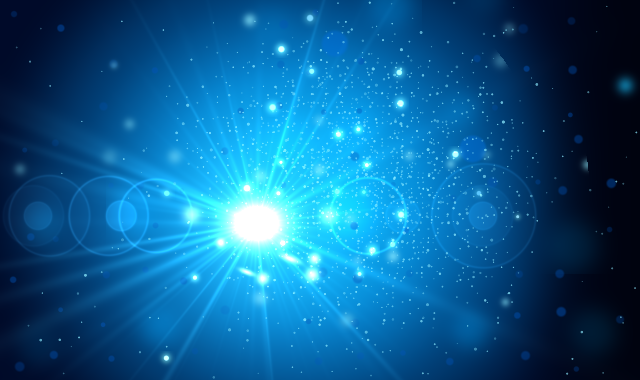
Reproduce this background procedurally as a Shadertoy shader.

```glsl
// A cyan starburst on a navy field, with drifting sparkles and lens circles.
// A tinted radial field is lit by looped beams; hashed grid layers scatter
// the dust, stars and soft bokeh. Lengths are in units of canvas height.

float hash(vec2 p) {
    return fract(sin(dot(p, vec2(127.1, 311.7))) * 43758.5453);
}

float glow(vec2 p, vec2 center, float radius) {
    vec2 v = (p - center) / radius;
    return exp(-dot(v, v));
}

// Wedge of light leaving the origin and fading along its length
float beam(vec2 q, float angle, float spread, float reach) {
    vec2 dir = vec2(cos(angle), sin(angle));
    float along = dot(q, dir);
    float across = q.x * dir.y - q.y * dir.x;
    float width = 0.002 + spread * max(along, 0.0);
    return exp(-across * across / (width * width)) * exp(-max(along, 0.0) / reach)
         * smoothstep(0.0, 0.04, along);
}

// Share of grid cells that hold a sparkle, densest right of the burst
float dustDensity(vec2 p) {
    vec2 v = (p - vec2(0.94, 0.53)) / vec2(0.35, 0.32);
    return exp(-dot(v, v) * 1.2);
}

// One jittered dot per cell; x is its crisp disc, y its halo
vec2 dots(vec2 p, float cells, float radius, float share, float seed) {
    vec2 id = floor(p * cells);
    vec2 jitter = vec2(hash(id + seed), hash(id + seed + 17.3));
    float size = radius * (0.6 + 0.7 * hash(id + seed + 5.7));
    float dist = length(p - (id + 0.25 + 0.5 * jitter) / cells);
    float lit = step(hash(id + seed + 31.9), share) * (0.35 + 0.65 * hash(id + seed + 8.1));
    float edge = max(size * 0.6, 1.0 / iResolution.y);
    float halo = exp(-dist * dist / (size * size * 5.0)) * smoothstep(0.5, 0.1, dist * cells);
    return lit * vec2(1.0 - smoothstep(size - edge * 0.5, size + edge * 0.5, dist), halo);
}

// Faint lens circle on the flare axis: thin rim plus a light fill
float lensCircle(vec2 p, float x, float radius, float rim, float fill) {
    float dist = length(p - vec2(x, 0.432)) - radius;
    float px = 1.0 / iResolution.y;
    return rim * exp(-pow(dist / (0.0015 + px * 0.6), 2.0))
         + fill * (1.0 - smoothstep(-px, px, dist));
}

void mainImage(out vec4 fragColor, in vec2 fragCoord) {
    vec2 p = fragCoord / iResolution.y;
    vec2 q = p - vec2(0.676, 0.412);
    vec3 ice = vec3(0.55, 0.92, 1.0);

    // Radial field from cyan to navy, nearly black on the right
    float d = length((p - vec2(0.78, 0.48)) * vec2(0.95, 1.0));
    vec3 col = mix(vec3(0.03, 0.69, 0.97), vec3(0.01, 0.50, 0.80), smoothstep(0.10, 0.40, d));
    col = mix(col, vec3(0.0, 0.27, 0.50), smoothstep(0.30, 0.57, d));
    col = mix(col, vec3(0.0, 0.04, 0.16), smoothstep(0.48, 0.82, d));
    col = mix(col, vec3(0.0, 0.01, 0.06), smoothstep(1.30, 1.68, p.x));

    // Out-of-focus patches and flat blue bokeh
    vec2 haze = dots(p, 3.6, 0.032, 0.45, 3.0);
    col += vec3(0.0, 0.13, 0.17) * haze.y;
    vec2 blueDots = dots(p, 9.0, 0.010, 0.50, 41.0);
    col = mix(col, vec3(0.0, 0.32, 0.72), 0.5 * blueDots.x);
    float discs = smoothstep(0.040, 0.030, length(p - vec2(1.244, 0.608)))
                + smoothstep(0.040, 0.028, length(p - vec2(0.881, 0.885)));
    col = mix(col, vec3(0.0, 0.43, 0.86), 0.5 * discs);
    col += vec3(0.05, 0.40, 0.50) * glow(p, vec2(1.646, 0.775), 0.022);

    // Fine rays all around, then the broad streaks
    float rays = 0.0;
    for (int i = 0; i < 64; i++) {
        float n = float(i);
        float a = hash(vec2(n, 2.0));
        float b = hash(vec2(n, 9.0));
        rays += (0.25 + 0.5 * b) * beam(q, 6.2832 * (n + a) / 64.0,
                                       0.004 + 0.025 * a * a, 0.08 + 0.25 * b * b);
    }
    rays += 0.65 * beam(q, -2.706, 0.035, 0.36);
    rays += 0.55 * beam(q, 2.682, 0.045, 0.34);
    rays += 0.40 * beam(q, 2.927, 0.040, 0.32);
    rays += 0.35 * beam(q, -0.410, 0.030, 0.35);
    rays += 0.40 * beam(q, 0.500, 0.035, 0.25);
    col += vec3(0.16, 0.42, 0.46) * rays;

    // Lens circles strung along a horizontal axis
    float lens = lensCircle(p, 0.130, 0.106, 0.10, 0.035)
               + lensCircle(p, 0.100, 0.037, 0.04, 0.11)
               + lensCircle(p, 0.088, 0.080, 0.03, 0.04)
               + lensCircle(p, 0.286, 0.104, 0.16, 0.05)
               + lensCircle(p, 0.319, 0.040, 0.08, 0.16)
               + lensCircle(p, 0.410, 0.096, 0.22, 0.0)
               + lensCircle(p, 0.969, 0.100, 0.28, 0.0)
               + lensCircle(p, 1.060, 0.045, 0.05, 0.05)
               + lensCircle(p, 1.273, 0.137, 0.10, 0.03)
               + lensCircle(p, 1.270, 0.080, 0.03, 0.04)
               + lensCircle(p, 1.271, 0.037, 0.04, 0.11);
    col += vec3(0.25, 0.65, 0.85) * lens;

    // Dust in three grids, bright stars, and sparse soft flakes
    for (int i = 0; i < 3; i++) {
        float n = float(i);
        float cells = 42.0 + 17.0 * n;
        vec2 cellMid = (floor(p * cells) + 0.5) / cells;
        vec2 dust = dots(p, cells, 0.0032 - 0.0006 * n, 0.6 * dustDensity(cellMid), 60.0 + n * 13.0);
        col = mix(col, ice, 0.75 * dust.x);
    }
    vec2 starMid = (floor(p * 13.0) + 0.5) / 13.0;
    vec2 stars = dots(p, 13.0, 0.0065, 0.5 * dustDensity(starMid), 23.0);
    col += vec3(0.35, 0.45, 0.30) * stars.y + stars.x * 0.6;
    vec2 flakes = dots(p, 8.0, 0.0075, 0.32 * smoothstep(0.85, 0.35, d), 77.0);
    col = mix(col, ice, 0.65 * flakes.y);

    // Side flares and drops of light below the burst
    float drops = glow(p, vec2(0.692, 0.267), 0.014) + glow(p, vec2(0.822, 0.277), 0.016)
                + glow(p, vec2(0.828, 0.319), 0.013) + glow(p, vec2(0.581, 0.361), 0.011);
    vec2 slant = mat2(0.93, 0.36, -0.36, 0.93) * vec2(1.0, 0.0);
    vec2 s = p - vec2(0.764, 0.319);
    vec2 t = p - vec2(0.650, 0.284);
    vec2 down = vec2(slant.x, -slant.y);
    vec2 side = vec2(slant.y, slant.x);
    drops += glow(vec2(dot(s, down), dot(s, side) * 3.0), vec2(0.0), 0.024);
    drops += glow(vec2(dot(t, down), dot(t, side) * 3.0), vec2(0.0), 0.018);
    drops += 0.6 * (glow(p, vec2(0.504, 0.434), 0.022) + glow(p, vec2(0.866, 0.432), 0.022));
    col += vec3(0.9, 0.7, 0.5) * drops;

    // White core and its cyan bloom
    col += vec3(0.30, 0.38, 0.32) * exp(-length(q) * 8.0);
    col += vec3(1.6, 1.2, 0.9) * glow(q * vec2(0.75, 1.0), vec2(0.0), 0.050);

    fragColor = vec4(clamp(col, 0.0, 1.0), 1.0);
}
```
